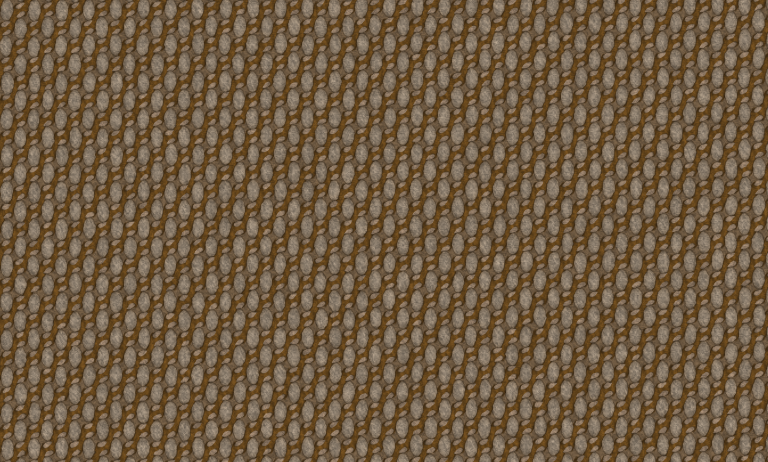
Write a Shadertoy shader that draws this texture.

```glsl
// Woven upholstery cloth: staggered grey oval floats, knot rungs and zigzag brown diagonal strands.

#define COLUMNS 56.2        // thread columns across the canvas
#define ROWS 12.6           // float repeats down the canvas
#define PITCH 2.68          // repeat height in column widths
#define PHASE -0.1          // vertical shift of the weave, in repeats
#define TILT 0.008          // slope of the rows, rising to the right
#define FLOAT_SIZE vec2(0.45, 0.77)
#define KNOT_SIZE vec2(0.36, 0.23)
#define KNOT_OFFSET 0.31    // knot distance from the gap centre
#define STRAND_WIDTH 0.40   // half width of the brown strand
#define ZIGZAG 0.12         // how far the strand bends around the floats
#define WEAR 0.06           // tone variation between repeats
#define FUZZ 0.42           // fibre grain strength

const vec3 SHADOW = vec3(0.27, 0.185, 0.08);
const vec3 BROWN = vec3(0.40, 0.275, 0.11);
const vec3 GROUND = vec3(0.42, 0.34, 0.25);
const vec3 YARN_EDGE = vec3(0.41, 0.34, 0.26);
const vec3 YARN_TOP = vec3(0.565, 0.51, 0.445);
const vec3 KNOT_TOP = vec3(0.56, 0.475, 0.395);

float hash(vec2 p) {
    return fract(sin(dot(p, vec2(127.1, 311.7))) * 43758.5453);
}

float noise(vec2 p) {
    vec2 i = floor(p), f = fract(p);
    f = f * f * (3.0 - 2.0 * f);
    return mix(mix(hash(i), hash(i + vec2(1, 0)), f.x),
               mix(hash(i + vec2(0, 1)), hash(i + vec2(1, 1)), f.x), f.y);
}

vec2 noise2(vec2 p) {
    return vec2(noise(p), noise(p + 41.7)) - 0.5;
}

// Coverage of an ellipse whose normalised radius is r
float coverage(float r, float soft) {
    return 1.0 - smoothstep(1.0 - soft, 1.0 + soft, r);
}

// Signed distance to the nearest strand: flat in the gaps, steep between floats
float strandDistance(vec2 q) {
    float angle = 6.2832 * q.x;
    float s = (q.y - ZIGZAG * sin(angle)) / PITCH - 0.5 * q.x + 0.25 - PHASE;
    float slope = 0.5 * PITCH + 6.2832 * ZIGZAG * cos(angle);
    return (fract(s + 0.5) - 0.5) * PITCH / sqrt(1.0 + slope * slope);
}

// Lays two knots, the strand (rgb and mask) and the float of one column
vec3 layColumn(vec3 color, vec2 q, float column, vec4 strand, float soft) {
    float shift = 0.5 * mod(column, 2.0) + PHASE;
    float row = floor(q.y / PITCH - shift);
    vec2 id = vec2(column, row);
    vec2 local = q - vec2(column + 0.5, (row + 0.5 + shift) * PITCH);

    // Knots above and below the float
    float side = local.y < 0.0 ? -1.0 : 1.0;
    vec2 knot = local - vec2(0.0, side * (0.5 * PITCH - KNOT_OFFSET));
    knot.x += 0.08 * (hash(id + side * 5.3) - 0.5);
    knot.y -= 0.25 * knot.x;
    float kr = length(knot / KNOT_SIZE);
    vec3 knotColor = mix(YARN_EDGE, KNOT_TOP, sqrt(max(0.0, 1.0 - kr * kr)));
    knotColor *= 0.94 + 0.12 * hash(id + side * 8.1);
    color *= mix(0.75, 1.0, smoothstep(0.95, 1.3, kr));
    color = mix(color, knotColor, coverage(kr, soft / KNOT_SIZE.y));
    color = mix(color, strand.rgb, strand.a);

    // Upright oval float with a dark crevice around it and fine fibres
    vec2 jitter = vec2(hash(id + 1.3), hash(id + 2.9)) - 0.5;
    vec2 size = FLOAT_SIZE * (0.96 + 0.08 * hash(id + 6.1));
    vec2 p = local - jitter * vec2(0.06, 0.12);
    float r = length(p / size);
    color *= mix(0.72, 1.0, smoothstep(0.95, 1.2, r));
    float dome = sqrt(max(0.0, 1.0 - r * r));
    float fibre = noise(vec2(9.0 * p.x + 4.0 * p.y, 4.0 * p.y) + id * 7.0);
    vec3 yarn = mix(YARN_EDGE, YARN_TOP, dome) * (0.90 + 0.20 * fibre);
    yarn *= 1.0 + WEAR * (hash(id + 3.7) - 0.5);
    return mix(color, yarn, coverage(r, soft / size.x));
}

void mainImage(out vec4 fragColor, in vec2 fragCoord) {
    vec2 uv = fragCoord / iResolution.xy;
    vec2 q = uv * vec2(COLUMNS, ROWS * PITCH);
    vec2 grainPoint = q;
    float soft = 0.02 + 0.5 * COLUMNS / iResolution.x;

    // Row slope, uneven weave and ragged thread edges
    q.y -= TILT * (q.x - 0.4 * COLUMNS);
    q += 0.12 * noise2(q * 0.4) + 0.07 * noise2(q * 5.0);

    // Brown strand over a dull ground, twisted and dark along its sides
    float across = strandDistance(q);
    float width = abs(across);
    float twist = 0.5 + 0.5 * sin(18.85 * q.x + 8.0 * across);
    vec3 brown = mix(BROWN, SHADOW, smoothstep(0.10, STRAND_WIDTH, width));
    brown *= 0.90 + 0.16 * twist;
    float under = 1.0 - smoothstep(STRAND_WIDTH - soft, STRAND_WIDTH + soft, width);
    float over = 1.0 - smoothstep(0.13 - soft, 0.13 + soft, width);
    vec3 color = mix(GROUND, brown, under);

    float column = floor(q.x);
    for (int i = -1; i <= 1; i++) {
        // Neighbours first, so the column under the point lies on top
        float offset = i == 1 ? 0.0 : (i == 0 ? 1.0 : -1.0);
        color = layColumn(color, q, column + offset, vec4(brown, over), soft);
    }

    // Fibre grain
    float grain = 0.5 * noise(grainPoint * 6.0) + 0.5 * noise(grainPoint * 12.0);
    color *= 1.0 + FUZZ * (grain - 0.5);
    fragColor = vec4(color, 1.0);
}
```
